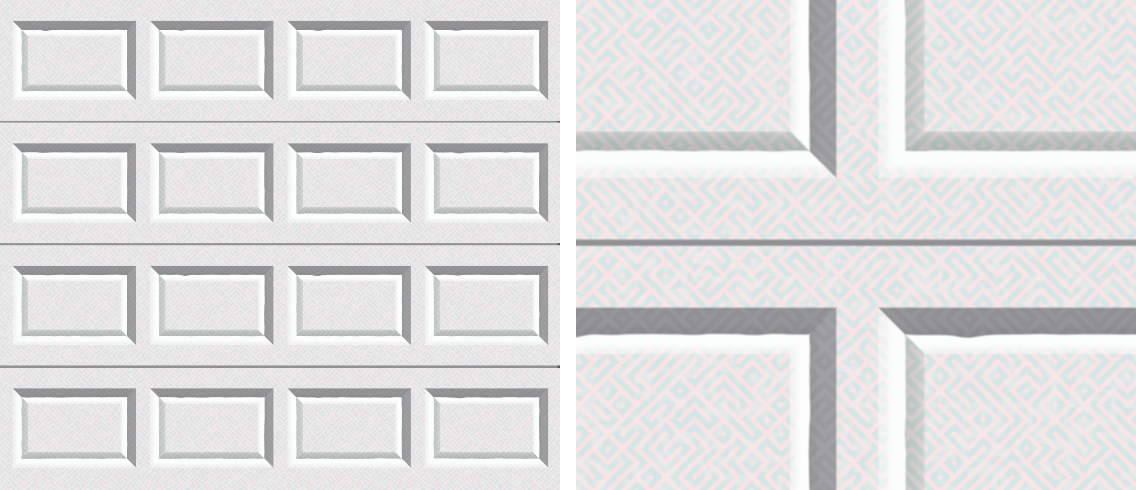
Left, the full canvas; right, a detail of the centre.
This texture is drawn by a WebGL 1 fragment shader. Its source:

```glsl
precision highp float;
// Sectional garage door: a 4 by 4 grid of raised panels with two mitred bevels,
// lit from the lower left, with seams between rows and a fine woven grain.
// Bevels come from the depth inside each panel; the grain is a random diagonal maze.

uniform vec2 u_resolution;

// Lengths are in units of a 512 by 448 canvas.
#define CANVAS vec2(512.0, 448.0)
#define PITCH vec2(125.6, 112.0)
#define MARGIN 5.2
#define CENTER vec2(62.8, 55.3)
#define HALF_SIZE vec2(56.4, 36.2)
#define OUTER_BEVEL 8.2
#define INNER_BEVEL 5.9
#define GRAIN_CELL 4.4
#define SOFTNESS 1.0
#define NICK_DEPTH 1.1

const vec3 CYAN = vec3(0.83, 0.90, 0.90);
const vec3 PINK = vec3(0.98, 0.89, 0.90);
const vec3 NEUTRAL = vec3(0.95, 0.93, 0.93);
const vec3 WHITE = vec3(0.985, 0.995, 0.99);
const vec3 SHADOW = vec3(0.60, 0.60, 0.61);
const vec3 COOL_GREY = vec3(0.68, 0.75, 0.74);
const vec3 WARM_GREY = vec3(0.82, 0.78, 0.78);

float hash(vec2 p) {
  vec3 q = fract(vec3(p.xyx) * 0.1031);
  q += dot(q, q.yzx + 33.33);
  return fract((q.x + q.y) * q.z);
}

float noise(vec2 p) {
  vec2 i = floor(p), f = fract(p);
  f = f * f * (3.0 - 2.0 * f);
  return mix(mix(hash(i), hash(i + vec2(1.0, 0.0)), f.x),
             mix(hash(i + vec2(0.0, 1.0)), hash(i + 1.0), f.x), f.y);
}

// Diagonal stripes, flipped at random per cell; they join across cell edges.
float weave(vec2 p) {
  vec2 cell = p / GRAIN_CELL;
  vec2 f = fract(cell) - 0.5;
  if (hash(floor(cell) + 17.0) > 0.5) f.x = -f.x;
  return 0.5 + 0.5 * cos(6.28318 * (f.x - f.y));
}

float step_soft(float edge, float x, float soft) {
  return smoothstep(edge - 0.5 * soft, edge + 0.5 * soft, x);
}

void main() {
  // Canvas units with y pointing down.
  vec2 p = gl_FragCoord.xy / u_resolution * CANVAS;
  p.y = CANVAS.y - p.y;
  float soft = max(SOFTNESS, CANVAS.x / u_resolution.x);

  // Grain: pink and cyan threads with neutral flecks.
  float thread = weave(p);
  float tint = smoothstep(0.25, 0.85, thread);
  float fleck = smoothstep(0.35, 0.8, noise(p * 0.55 + 9.0));
  vec3 field = mix(mix(CYAN, PINK, tint), NEUTRAL, 0.45 * fleck);

  // Panel coordinates and depth from the panel border.
  vec2 grid = (p - vec2(MARGIN, 0.0)) / PITCH;
  vec2 id = floor(grid);
  vec2 v = fract(grid) * PITCH - CENTER;
  vec2 inset = HALF_SIZE - abs(v);
  float depth = min(inset.x, inset.y);

  // Mitre: 0 on the left and right sides, 1 on the top and bottom.
  float flat_side = step_soft(0.0, inset.x - inset.y, 1.4 * soft);
  float top_side = step(v.y, 0.0);
  float right_side = step(0.0, v.x);
  float shaded = mix(right_side, top_side, flat_side);

  // Small burrs along the lower edge of each top bevel.
  float burr_x = (v.x + 27.0 + 6.0 * (hash(id + 3.0) - 0.5)) / 4.0;
  float burr = NICK_DEPTH * (0.3 + 0.7 * hash(id + 8.0)) * exp(-burr_x * burr_x);
  float wobble = 0.5 * (noise(p * 0.16 + 40.0) - 0.5);
  float outer = OUTER_BEVEL + wobble + burr * top_side * flat_side;
  float inner = OUTER_BEVEL + INNER_BEVEL;

  // Outer bevel: dark at top and right, bright at left and bottom.
  vec3 dark = SHADOW * mix(1.03, 0.96, flat_side);
  dark *= 1.0 + 0.05 * (thread - 0.5) - 0.04 * smoothstep(4.0, outer, depth);
  vec3 bright = mix(field, WHITE, mix(0.5, 0.96, smoothstep(1.0, 5.0, depth)));
  vec3 outer_color = mix(bright, dark, shaded);

  // Inner bevel: the light is reversed, and it fades toward the field.
  float across = clamp((depth - OUTER_BEVEL) / INNER_BEVEL, 0.0, 1.0);
  vec3 grey = mix(COOL_GREY, WARM_GREY, 0.2 + 0.6 * tint);
  grey = mix(grey * mix(1.02, 0.95, flat_side), field, 0.45 * across * across);
  vec3 glow = mix(WHITE, field, 0.5 * smoothstep(0.4, 1.0, across));
  vec3 inner_color = mix(grey, glow, shaded);

  // Layer the panel from the border inward.
  vec3 color = mix(field, outer_color, step_soft(0.0, depth, soft));
  color = mix(color, inner_color, step_soft(outer, depth, soft));
  color = mix(color, field, step_soft(inner, depth, soft));

  // Seams between rows, wider toward the floor and darker at the right end.
  float row = floor(p.y / PITCH.y + 0.5);
  float seam_half = 0.55 + 0.2 * row;
  float seam_distance = abs(p.y - row * PITCH.y + 0.7);
  float seam = 1.0 - step_soft(seam_half, seam_distance, soft);
  seam *= step(0.5, row) * step(row, 3.5);
  float end_shade = smoothstep(508.5, 511.0, p.x);
  color = mix(color, SHADOW * (0.95 - 0.4 * end_shade), seam);

  gl_FragColor = vec4(color, 1.0);
}
```
